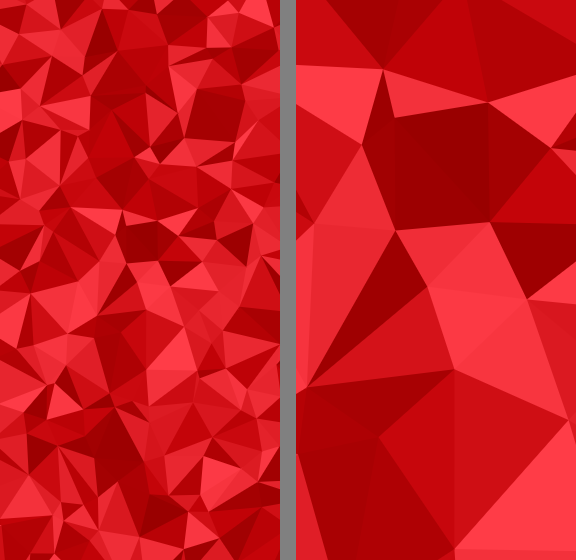
Left: the whole. Right: its middle third, enlarged.
Write a WebGL 1 fragment shader that draws this background.

```glsl
precision highp float;
// Low-poly mosaic of flat red triangles on an irregular mesh.

uniform vec2 u_resolution;

#define CELLS 8.6      // mesh cells across the canvas width
#define JITTER 0.96    // vertex scatter inside its cell, 0 to 1
#define TILT 0.45      // rotation of the mesh in radians
#define SEED 17.0      // shifts the mesh to another layout
#define MID_TONE 0.42  // tone at which the middle colour is reached
#define DARK vec3(0.60, 0.0, 0.0)
#define MIDDLE vec3(0.765, 0.01, 0.03)
#define LIGHT vec3(1.0, 0.235, 0.28)

float hash(vec2 p) {
  vec3 q = fract(p.xyx * vec3(0.1031, 0.1030, 0.0973));
  q += dot(q, q.yzx + 33.33);
  return fract((q.x + q.y) * q.z);
}

float cross2(vec2 a, vec2 b) {
  return a.x * b.y - a.y * b.x;
}

// One random mesh vertex per cell.
vec2 meshVertex(vec2 cell) {
  vec2 r = vec2(hash(cell), hash(cell + 71.7));
  return cell + 0.5 + JITTER * (r - 0.5);
}

// Signed distance to the line a-b, positive on its left.
float leftOf(vec2 p, vec2 a, vec2 b) {
  return cross2(normalize(b - a), p - a);
}

// Smoothed coverage of a counter-clockwise triangle.
float triangle(vec2 p, vec2 a, vec2 b, vec2 c, float pixel) {
  float inside = min(leftOf(p, a, b), min(leftOf(p, b, c), leftOf(p, c, a)));
  return clamp(inside / pixel + 0.5, 0.0, 1.0);
}

// True if the opposite angles at b and d add up to more than a half turn.
bool splitsAtBD(vec2 a, vec2 b, vec2 c, vec2 d) {
  float sinB = cross2(c - b, a - b), cosB = dot(c - b, a - b);
  float sinD = cross2(a - d, c - d), cosD = dot(a - d, c - d);
  return sinB * cosD + cosB * sinD < 0.0;
}

vec3 facetColor(float tone) {
  vec3 shade = mix(DARK, MIDDLE, clamp(tone / MID_TONE, 0.0, 1.0));
  return mix(shade, LIGHT, clamp((tone - MID_TONE) / (1.0 - MID_TONE), 0.0, 1.0));
}

void main() {
  float pixel = CELLS / u_resolution.x;
  float s = sin(TILT), c = cos(TILT);
  vec2 p = mat2(c, s, -s, c) * (gl_FragCoord.xy * pixel) + SEED;
  vec2 home = floor(p);

  // Only four quads can reach this cell; each is cut along its better diagonal.
  vec4 sum = vec4(0.0);
  for (int j = -1; j <= 0; j++) {
    for (int i = -1; i <= 0; i++) {
      vec2 cell = home + vec2(float(i), float(j));
      vec2 v0 = meshVertex(cell);
      vec2 v1 = meshVertex(cell + vec2(1.0, 0.0));
      vec2 v2 = meshVertex(cell + vec2(1.0, 1.0));
      vec2 v3 = meshVertex(cell + vec2(0.0, 1.0));
      bool cutBD = splitsAtBD(v0, v1, v2, v3);
      float first = triangle(p, v0, v1, cutBD ? v3 : v2, pixel);
      float second = triangle(p, cutBD ? v1 : v0, v2, v3, pixel);
      sum += first * vec4(facetColor(hash(cell + 137.3)), 1.0);
      sum += second * vec4(facetColor(hash(cell + 219.1)), 1.0);
    }
  }
  gl_FragColor = vec4(sum.rgb / max(sum.a, 0.001), 1.0);
}
```
